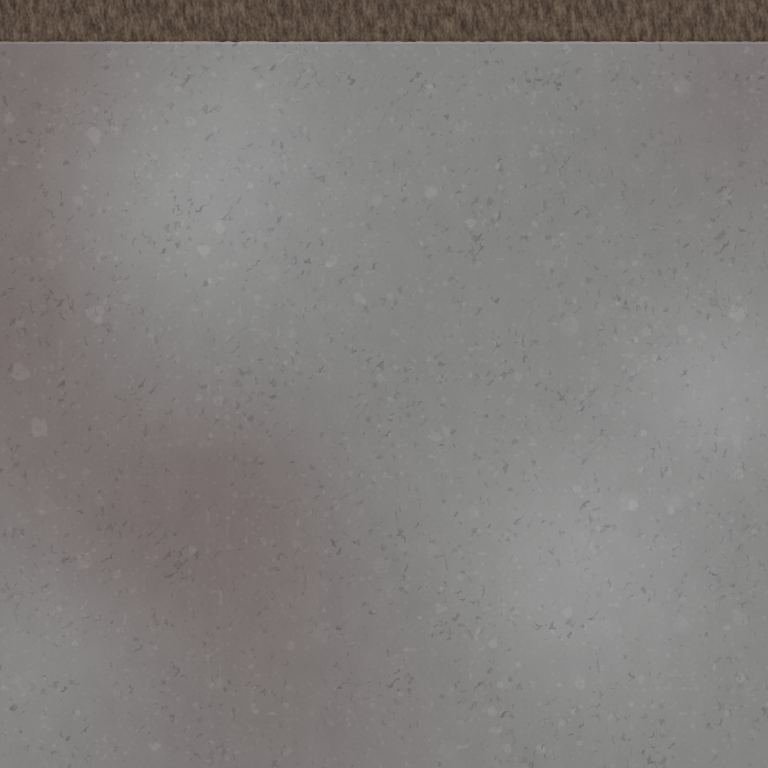
A WebGL 2 fragment shader for this texture:

```glsl
#version 300 es
precision highp float;
// Weathered grey plaster with mauve stains, flecks and pale spots, under a coarse brown fibre strip.
uniform vec2 u_resolution;
out vec4 fragColor;

vec2 hash2(vec2 p) {
  vec3 q = fract(p.xyx * vec3(0.1031, 0.1030, 0.0973));
  q += dot(q, q.yzx + 33.33);
  return fract((q.xx + q.yz) * q.zy);
}

float cornerSlope(vec2 cell, vec2 offset) {
  float angle = 6.2832 * hash2(cell).x;
  return dot(vec2(cos(angle), sin(angle)), offset);
}

float gradientNoise(vec2 p) {
  p += 200.0;
  vec2 i = floor(p), f = p - i;
  vec2 w = f * f * f * (f * (f * 6.0 - 15.0) + 10.0);
  vec2 e = vec2(1.0, 0.0);
  return mix(mix(cornerSlope(i, f), cornerSlope(i + e, f - e), w.x),
             mix(cornerSlope(i + e.yx, f - e.yx), cornerSlope(i + 1.0, f - 1.0), w.x), w.y);
}

vec2 rotate(vec2 p, float a) {
  return vec2(cos(a) * p.x + sin(a) * p.y, cos(a) * p.y - sin(a) * p.x);
}

// Soft stain: xy centre, z radius, w strength
float stain(vec2 p, vec4 s) {
  vec2 d = (p - s.xy) / s.z;
  return s.w * exp(-dot(d, d));
}

vec3 plaster(vec2 p) {
  vec4 mauve[6] = vec4[6](
    vec4(0.0, 0.62, 0.16, 0.8), vec4(0.02, 0.90, 0.18, 0.8), vec4(0.29, 0.33, 0.16, 0.75),
    vec4(0.06, 0.38, 0.18, 0.55), vec4(0.34, 0.04, 0.25, 0.5), vec4(0.99, 0.90, 0.17, 0.5));
  vec4 pale[4] = vec4[4](
    vec4(0.27, 0.76, 0.17, 0.78), vec4(0.76, 0.26, 0.17, 0.78),
    vec4(0.93, 0.50, 0.12, 0.7), vec4(0.06, 0.15, 0.12, 0.3));
  vec2 q = p + 0.03 * vec2(gradientNoise(p * 4.0), gradientNoise(p * 4.0 + 31.0));
  float warm = 0.14, light = 0.0;
  for (int i = 0; i < 6; i++) warm += stain(q, mauve[i]);
  for (int i = 0; i < 4; i++) light += stain(q, pale[i]);
  vec3 colour = mix(vec3(0.523, 0.530, 0.526), vec3(0.467, 0.430, 0.427), min(warm, 1.0));
  colour = mix(colour, vec3(0.595, 0.600, 0.595), min(light, 1.0));
  // Faint mottling
  return colour + 0.01 * gradientNoise(p * 6.0) + 0.012 * gradientNoise(p * vec2(38.0, 26.0));
}

// Small crumbly slanted chips, gathered in loose clusters and unevenly worn
float flecks(vec2 p, float angle, float seed) {
  float cluster = gradientNoise(p * 24.0 + seed) + 0.5 * gradientNoise(p * 9.0 + seed);
  vec2 q = rotate(p, angle) * vec2(84.0, 140.0) + seed;
  q += 0.6 * vec2(gradientNoise(p * 150.0 + seed), gradientNoise(p * 150.0 - seed));
  float crumble = 0.24 * gradientNoise(p * 230.0 + seed);
  float wear = 0.65 + 0.9 * gradientNoise(p * 42.0 - seed);
  return smoothstep(0.33, 0.66, gradientNoise(q) + 0.42 * cluster + crumble) * clamp(wear, 0.3, 1.0);
}

// One scattered disc per grid cell, its centre kept clear of the cell border
float spots(vec2 p, float cells, float density) {
  vec2 id = floor(p * cells), f = fract(p * cells);
  vec2 place = hash2(id + cells), kind = hash2(id + cells * 3.0 + 7.0);
  float radius = mix(0.07, 0.17, kind.y * kind.y);
  float wobble = 0.1 * gradientNoise(p * cells * 7.0);
  float d = length(f - mix(vec2(0.24), vec2(0.76), place)) + wobble - radius;
  float soft = max(0.03, 1.2 * cells / u_resolution.y);
  float disc = 1.0 - smoothstep(-soft, soft, d);
  float hollow = 0.4 * step(0.75, place.x) * (1.0 - smoothstep(0.0, soft, d + radius * 0.7));
  float cluster = 0.9 * gradientNoise(id / cells * 6.0);
  return disc * (1.0 - hollow) * step(kind.x, density + cluster) * mix(0.25, 1.0, place.y * place.y);
}

vec3 fibreStrip(vec2 p) {
  vec2 q = p + vec2(0.1 * p.y + 0.003 * gradientNoise(p * 60.0), 0.0);
  float tufts = gradientNoise(q * vec2(125.0, 44.0));
  float strands = gradientNoise(q * vec2(220.0, 80.0) + 17.0);
  float grit = gradientNoise(p * vec2(340.0, 230.0) + 41.0);
  float shade = 0.54 + 0.65 * tufts + 0.5 * strands + 0.4 * grit;
  return mix(vec3(0.245, 0.205, 0.175), vec3(0.44, 0.375, 0.325), clamp(shade, 0.0, 1.0));
}

void main() {
  vec2 p = gl_FragCoord.xy / u_resolution;
  float pixel = 1.0 / u_resolution.y;
  vec3 colour = plaster(p);

  // Pale spots in four sizes, and faint crumbs
  float pale = spots(p, 13.0, 0.35) + spots(p + 0.37, 22.0, 0.38);
  pale += spots(p + 0.71, 40.0, 0.4) + spots(p + 0.13, 76.0, 0.4);
  colour += 0.042 * min(pale, 1.2);
  float crumbs = gradientNoise(p * 120.0 + 80.0) + 0.4 * gradientNoise(p * 20.0 + 9.0);
  colour += 0.03 * smoothstep(0.34, 0.62, crumbs);

  // Dark chips, mostly rising to the right
  float dark = max(flecks(p, 0.75, 3.0), 0.75 * flecks(p, 1.7, 57.0));
  colour *= 1.0 - dark * vec3(0.165, 0.16, 0.15);

  // Fine overall grain
  colour += 0.01 * gradientNoise(p * 200.0 + 5.0);

  // Bright lip below the strip, then the strip with its ragged hem
  colour += 0.06 * (1.0 - smoothstep(0.0, 1.5 * pixel, abs(p.y - 0.944)));
  float hem = 0.946 + 0.0015 * gradientNoise(vec2(p.x * 110.0, 4.5));
  float strip = smoothstep(-0.7 * pixel, 0.7 * pixel, p.y - hem);
  vec3 fibre = fibreStrip(p) * mix(0.86, 1.0, smoothstep(0.0, 0.006, p.y - hem));
  fragColor = vec4(mix(colour, fibre, strip), 1.0);
}
```
